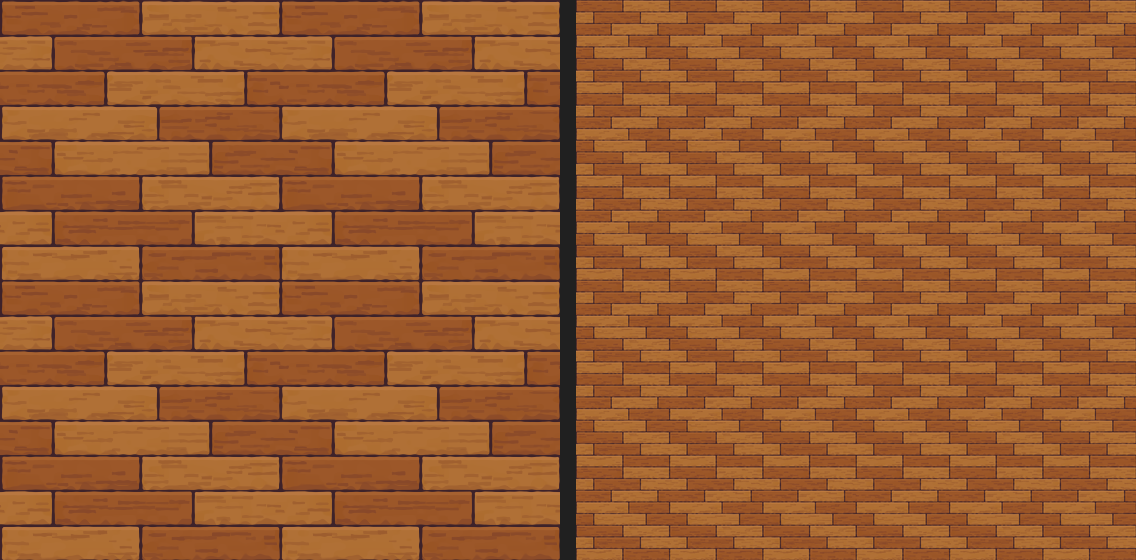
Left: one tile. Right: repeated 3 by 3.
Reproduce this texture procedurally as a WebGL 2 fragment shader.

```glsl
#version 300 es
precision highp float;

uniform vec2 u_resolution;
out vec4 fragColor;

const float ROWS = 16.0;    // plank rows on the canvas
const float PERIOD = 8.0;   // side of the repeating block, in row heights
const int STREAKS = 13;

const vec3 JOINT = vec3(0.24, 0.135, 0.163);
const vec3 DARK_WOOD = vec3(0.61, 0.34, 0.16);
const vec3 DARK_GRAIN = vec3(0.53, 0.28, 0.16);
const vec3 DARK_RIM = vec3(0.65, 0.38, 0.19);
const vec3 LIGHT_WOOD = vec3(0.69, 0.44, 0.21);
const vec3 LIGHT_GRAIN = vec3(0.61, 0.36, 0.18);
const vec3 LIGHT_RIM = vec3(0.72, 0.465, 0.25);

float hash(vec2 p) {
    return fract(sin(dot(p, vec2(12.9898, 78.233))) * 43758.5453);
}

// Value noise that wraps with the repeating block
float wrapNoise(vec2 p, vec2 freq) {
    p *= freq;
    vec2 period = freq * PERIOD;
    vec2 cell = floor(p);
    vec2 f = fract(p);
    f = f * f * (3.0 - 2.0 * f);
    vec2 lo = mod(cell, period);
    vec2 hi = mod(cell + 1.0, period);
    return mix(mix(hash(lo), hash(vec2(hi.x, lo.y)), f.x),
               mix(hash(vec2(lo.x, hi.y)), hash(hi), f.x), f.y);
}

float roundBox(vec2 p, vec2 halfSize, float radius) {
    vec2 d = abs(p) - halfSize + radius;
    return length(max(d, 0.0)) + min(max(d.x, d.y), 0.0) - radius;
}

float fill(float dist, float soft) {
    return 1.0 - smoothstep(-soft, soft, dist);
}

// Short horizontal grain marks, spread along one plank
float grain(vec2 p, float width, float seed, float wobble, float soft) {
    float cover = 0.0;
    for (int i = 0; i < STREAKS; i++) {
        vec2 key = vec2(float(i) + 0.5, seed * 3.7 + 1.3);
        vec2 halfSize = vec2(mix(0.12, 0.42, hash(key)),
                             mix(0.03, 0.05, hash(key + 17.1)));
        float x = (float(i) + hash(key + 31.7)) / float(STREAKS) * width;
        x = clamp(x, halfSize.x + 0.1, width - halfSize.x - 0.1);
        float y = mix(0.17, 0.86, hash(key + 47.3));
        float dist = roundBox(p - vec2(x, y), halfSize, 0.02) + wobble;
        float strength = mix(0.5, 1.0, hash(key + 63.9));
        cover = max(cover, fill(dist, soft) * strength);
    }
    return cover;
}

void main() {
    // Row heights as units, y pointing down
    vec2 uv = gl_FragCoord.xy / u_resolution;
    vec2 p = vec2(uv.x, 1.0 - uv.y) * ROWS - 0.022;
    float soft = 0.6 * ROWS / min(u_resolution.x, u_resolution.y);

    // Bond: offset, length and tone of the two planks in each row
    int row = int(mod(floor(p.y), PERIOD));
    float start = 1.5 * float(row < 5 ? row % 3 : (row - 5) % 2);
    float firstLength = (row == 3 || row == 4) ? 4.5 : 4.0;
    bool firstIsLight = (row > 1 && row < 5) || row == 7;

    float x = mod(p.x - start, PERIOD);
    bool second = x >= firstLength;
    float width = second ? PERIOD - firstLength : firstLength;
    vec2 local = vec2(second ? x - firstLength : x, fract(p.y));
    float seed = float(row) * 2.0 + (second ? 1.0 : 0.0);
    bool isLight = firstIsLight != second;

    vec3 wood = isLight ? LIGHT_WOOD : DARK_WOOD;
    vec3 grainColor = isLight ? LIGHT_GRAIN : DARK_GRAIN;
    vec3 rimColor = isLight ? LIGHT_RIM : DARK_RIM;

    // Faint stains, mostly on the lower half and near the ends
    float blotch = wrapNoise(p, vec2(3.0, 5.0));
    float endness = smoothstep(0.2, 0.5, abs(local.x / width - 0.5));
    float stain = smoothstep(0.5, 0.62, blotch) * max(endness, local.y * 0.6);
    vec3 color = mix(wood, wood * vec3(0.98, 0.96, 0.86), stain);

    // Grain and worn lower edge
    float wobble = (wrapNoise(p, vec2(8.0, 11.0)) - 0.5) * 0.035;
    color = mix(color, grainColor, grain(local, width, seed, wobble, soft));
    float wearTop = 1.0 - 0.26 * wrapNoise(p, vec2(5.0, 3.0));
    float wear = smoothstep(-0.02, 0.03, local.y - wearTop);
    color = mix(color, grainColor, wear * 0.7);

    // Lit upper rim
    color = mix(color, rimColor, fill(local.y - 0.125 + wobble * 0.5, soft));

    // Uneven joints with rounded plank corners
    vec2 plankSize = vec2(width, 1.0);
    float edge = roundBox(local - plankSize * 0.5,
                          plankSize * 0.5 - vec2(0.042, 0.03), 0.06);
    edge += (wrapNoise(p, vec2(6.0, 7.0)) - 0.5) * 0.028;
    color = mix(JOINT, color, fill(edge, soft));

    fragColor = vec4(color, 1.0);
}
```
